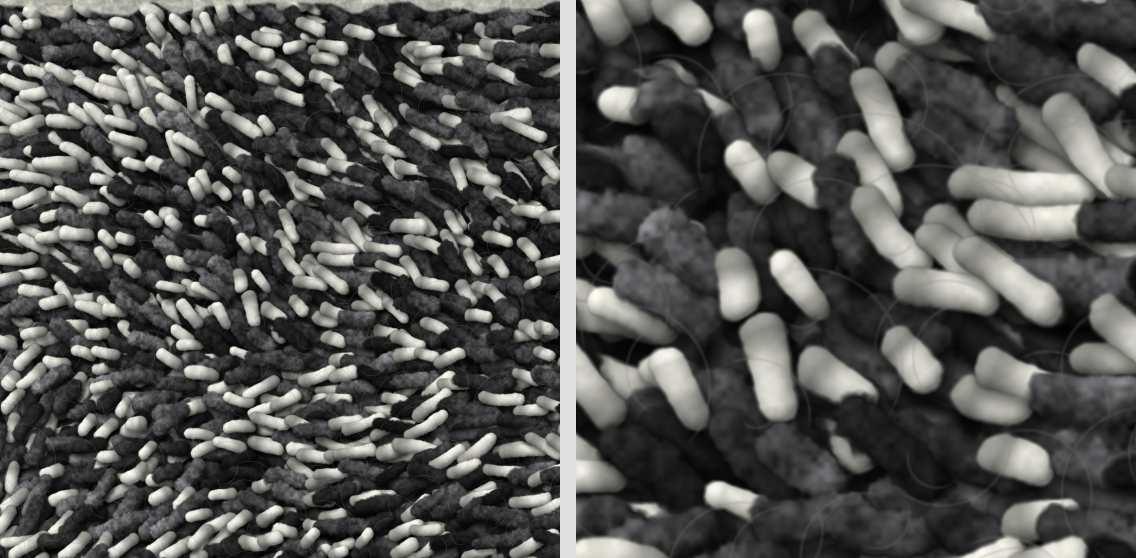
Left: the whole. Right: its middle third, enlarged.
Reproduce this texture procedurally as a Shadertoy shader.

```glsl
// A shaggy rug of charcoal and cream wool tufts, combed along a swirling flow.
// Layers of jittered grid cells each paint one lit, shadowed capsule, bottom to
// top; loose hairs and a pale strip of backing at the top edge finish it.

const float CELL = 0.042;
const int LAYERS = 4;
const vec3 CREAM = vec3(0.97, 0.965, 0.925);
const vec3 CHARCOAL = vec3(1.0, 0.985, 1.01);
const vec3 LIGHT = vec3(-0.38, 0.51, 0.77);

vec3 hash3(vec2 p) {
    vec3 q = fract(vec3(p.xyx) * vec3(0.1031, 0.1030, 0.0973));
    q += dot(q, q.yxz + 33.33);
    return fract((q.xxy + q.yzz) * q.zyx);
}

float noise(vec2 p) {
    vec2 i = floor(p), f = fract(p);
    f = f * f * (3.0 - 2.0 * f);
    float bottom = mix(hash3(i).x, hash3(i + vec2(1, 0)).x, f.x);
    float top = mix(hash3(i + vec2(0, 1)).x, hash3(i + vec2(1, 1)).x, f.x);
    return mix(bottom, top, f.y);
}

// Angle of the combed pile: steep left of centre, shallow at the sides,
// turning the other way along the bottom.
float pileAngle(vec2 p) {
    float dx = p.x - 0.36;
    float upper = -0.3 - 0.75 * exp(-dx * dx / 0.025);
    float lower = mix(0.65, 0.0, smoothstep(0.0, 0.8, p.x));
    float wander = noise(p * 6.0 + 40.0) - 0.5;
    return mix(lower, upper, smoothstep(0.25, 0.45, p.y)) + wander * 0.9;
}

// Offset from the nearest point of a segment (xy) and position along it (z).
vec3 segmentOffset(vec2 p, vec2 root, vec2 tip) {
    vec2 axis = tip - root;
    float along = clamp(dot(p - root, axis) / dot(axis, axis), 0.0, 1.0);
    return vec3(p - root - axis * along, along);
}

// Paints the tuft of one grid cell over the colour below it.
vec3 paintTuft(vec3 below, vec2 p, vec2 cell, float layer, float fuzz, float edge) {
    vec2 seed = cell + 20.0 + layer * 57.0;
    vec3 place = hash3(seed);
    vec3 look = hash3(seed + 311.0);
    vec2 centre = (cell + 0.5 + 0.8 * (place.xy - 0.5)) * CELL;

    float height = layer / float(LAYERS - 1);
    float cluster = noise(centre * 9.0 + 70.0) - 0.5;
    bool isCream = look.x < mix(0.15, 0.49, height) + 0.25 * cluster;

    float size = mix(0.010, 0.062, noise(centre * 5.0 + 15.0)) * (0.6 + 0.7 * look.y);
    size += isCream ? 0.003 : 0.012;
    float angle = pileAngle(centre) + (place.z - 0.5) * 1.1;
    float side = centre.x + 0.2 * (look.z - 0.5) < 0.48 ? -1.0 : 1.0;
    vec2 reach = 0.5 * size * side * vec2(cos(angle), sin(angle));

    float radius = isCream ? 0.0098 + 0.002 * look.z : 0.0125 + 0.003 * look.z;
    radius += (fuzz - 0.5) * (isCream ? 0.0018 : 0.006);
    vec3 hit = segmentOffset(p, centre - reach, centre + reach);
    float dist = length(hit.xy) - radius;

    // Soft shadow, thrown to the lower right
    vec2 thrown = segmentOffset(p - vec2(0.004, -0.006), centre - reach, centre + reach).xy;
    float shade = 1.0 - smoothstep(-0.006, 0.008, length(thrown) - radius);
    below *= 1.0 - 0.5 * shade;

    // Rounded body, dimmer toward the root
    vec2 slope = hit.xy / radius;
    vec3 normal = vec3(slope, sqrt(max(1.0 - dot(slope, slope), 0.0)));
    float lit = clamp(dot(normalize(normal), LIGHT), 0.0, 1.0);
    float depth = mix(0.8, 1.0, height);
    vec3 cream = CREAM * (0.48 + 0.52 * lit) * mix(0.66, 1.0, smoothstep(0.0, 0.6, hit.z));
    cream *= 0.92 + 0.14 * fuzz;
    float tone = mix(0.09, 0.39, look.z) * mix(1.12, 0.9, centre.x);
    vec3 charcoal = CHARCOAL * tone * (0.35 + 0.8 * lit) * (0.55 + 0.95 * fuzz);
    charcoal *= mix(0.75, 1.1, hit.z);

    float softness = isCream ? edge : edge * 1.6;
    float cover = 1.0 - smoothstep(-softness, softness, dist);
    return mix(below, (isCream ? cream : charcoal) * depth, cover);
}

// Coverage of thin curled fibres, each an arc of a circle.
float looseHairs(vec2 p, float spacing, float width) {
    vec2 home = floor(p / spacing);
    float cover = 0.0;
    for (int j = -1; j <= 1; j++)
    for (int i = -1; i <= 1; i++) {
        vec2 cell = home + vec2(i, j);
        vec3 h = hash3(cell + 180.0);
        vec2 q = p - (cell + h.xy) * spacing;
        float ring = abs(length(q) - spacing * mix(0.2, 0.75, h.z));
        float facing = dot(normalize(q + 0.00001), normalize(h.yz - 0.5));
        float arc = smoothstep(0.3, 0.7, facing);
        cover = max(cover, arc * (1.0 - smoothstep(0.0, width, ring)));
    }
    return cover;
}

void mainImage(out vec4 fragColor, in vec2 fragCoord) {
    vec2 p = fragCoord / iResolution.y;
    float edge = max(0.0018, 0.8 / iResolution.y);
    float fuzz = 0.6 * noise(p * 130.0) + 0.4 * noise(p * 260.0 + 9.0);
    vec2 bend = vec2(noise(p * 28.0), noise(p * 28.0 + 50.0)) - 0.5;
    vec2 q = p + 0.009 * bend;

    // Tufts, painted from the deepest layer upward
    vec3 color = vec3(0.08, 0.078, 0.082) * (0.6 + 0.8 * fuzz);
    vec2 home = floor(q / CELL);
    for (int layer = 0; layer < LAYERS; layer++)
    for (int j = 2; j >= -2; j--)
    for (int i = -2; i <= 2; i++)
        color = paintTuft(color, q, home + vec2(i, j), float(layer), fuzz, edge);

    // Loose hairs and the backing along the top
    float hairs = looseHairs(p, 0.09, edge) + looseHairs(p + 3.7, 0.06, edge);
    color = mix(color, vec3(0.5, 0.49, 0.48), 0.2 * min(hairs, 1.0));
    float rim = 0.982 + 0.03 * (noise(vec2(p.x * 22.0, 4.0)) - 0.4);
    float backing = smoothstep(rim - 0.004, rim + 0.004, p.y);
    color = mix(color, vec3(0.80, 0.80, 0.75) * (0.8 + 0.3 * fuzz), 0.85 * backing);

    fragColor = vec4(clamp(color, 0.0, 1.0), 1.0);
}
```
